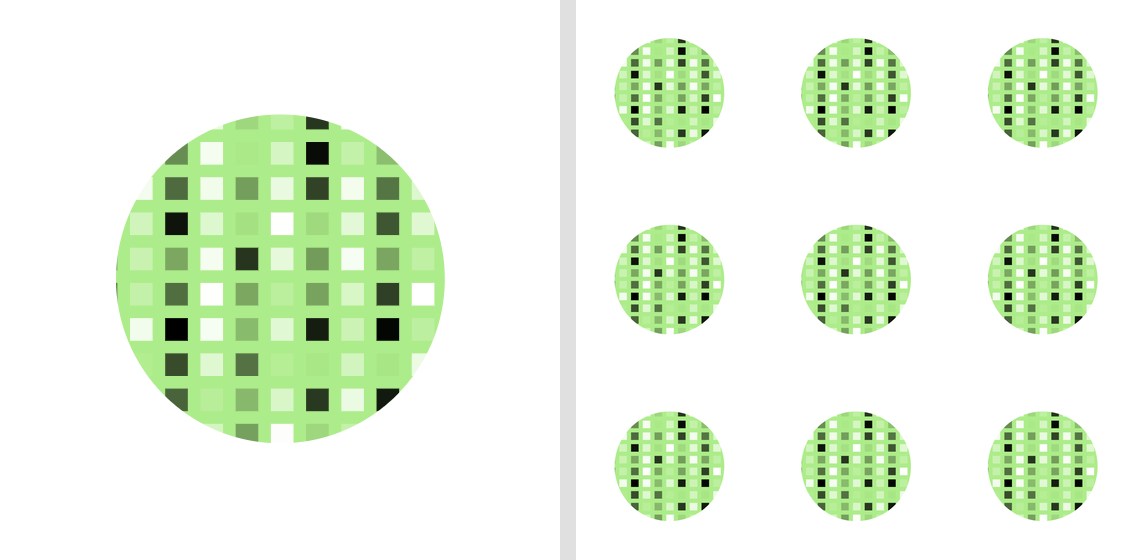
Left, the tile; right, the same tile 3 across and 3 down.
Reproduce this pattern procedurally as a WebGL 1 fragment shader.

```glsl
precision highp float;

uniform vec2 u_resolution;

float hash(vec2 p) {
  vec3 q = fract(vec3(p.xyx) * vec3(0.1031, 0.1030, 0.0973));
  q += dot(q, q.yzx + 33.33);
  return fract((q.x + q.y) * q.z);
}

// Antialiased coverage of a shape from its signed distance
float coverage(float dist, float pixel) {
  return clamp(0.5 - dist / pixel, 0.0, 1.0);
}

float squareDistance(vec2 p, float halfSide) {
  vec2 d = abs(p) - halfSide;
  return max(d.x, d.y);
}

void main() {
  vec2 uv = gl_FragCoord.xy / u_resolution;
  float pixel = 1.0 / min(u_resolution.x, u_resolution.y);

  // Square grid, one column through the middle of the disc
  float pitch = 0.0629;
  vec2 grid = (uv - vec2(0.5039, 0.4746)) / pitch + 0.5;
  vec2 cell = floor(grid);
  vec2 local = (fract(grid) - 0.5) * pitch;

  // Columns alternate between tints and shades of random strength
  vec3 green = vec3(0.68, 0.925, 0.54);
  float strength = hash(cell + 57.0);
  vec3 tint = mix(green, vec3(1.0), strength);
  vec3 shade = green * (1.0 - strength);
  vec3 squareColor = mix(tint, shade, mod(cell.x, 2.0));

  float square = coverage(squareDistance(local, 0.0202), pixel);
  vec3 pattern = mix(green, squareColor, square);

  // Disc on a white ground
  float disc = coverage(length(uv - vec2(0.5007, 0.502)) - 0.2936, pixel);
  gl_FragColor = vec4(mix(vec3(1.0), pattern, disc), 1.0);
}
```
